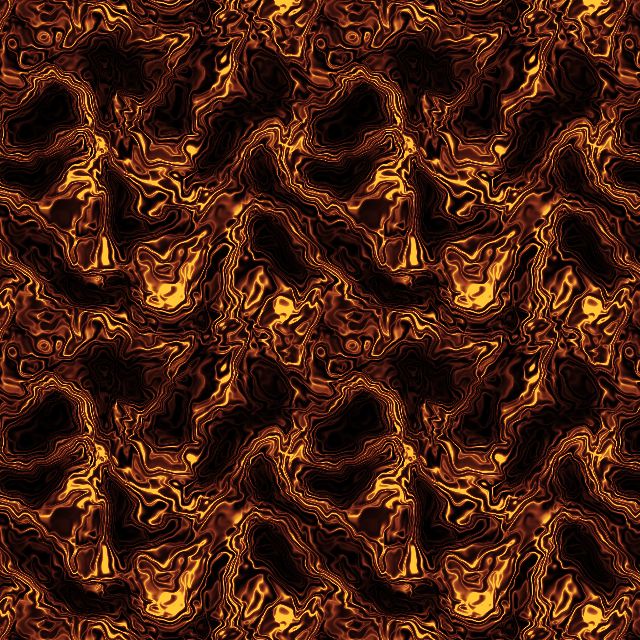
Give the GLSL for this texture, as a Shadertoy shader.

```glsl
const float REPEATS = 2.075;
const float PI = 3.14159;

float hash(vec2 cell, float seed) {
    return fract(sin(dot(cell, vec2(127.1, 311.7)) + seed * 74.7) * 43758.5);
}

// Slope of a random direction at a lattice corner, wrapped to the tile
float cornerSlope(vec2 corner, vec2 offset, float cells, float seed) {
    float angle = 2.0 * PI * hash(mod(corner, cells), seed);
    return dot(vec2(cos(angle), sin(angle)), offset);
}

// Gradient noise that repeats over the unit tile
float tileNoise(vec2 p, float cells, float seed) {
    vec2 q = p * cells;
    vec2 i = floor(q), f = q - i;
    vec2 u = f * f * f * (f * (f * 6.0 - 15.0) + 10.0);
    vec2 e = vec2(1.0, 0.0);
    float low = mix(cornerSlope(i, f, cells, seed),
                    cornerSlope(i + e.xy, f - e.xy, cells, seed), u.x);
    float high = mix(cornerSlope(i + e.yx, f - e.yx, cells, seed),
                     cornerSlope(i + e.xx, f - e.xx, cells, seed), u.x);
    return mix(low, high, u.y);
}

float fbm(vec2 p, float cells, int octaves, float seed) {
    float sum = 0.0, amplitude = 1.0;
    for (int i = 0; i < octaves; i++) {
        sum += amplitude * tileNoise(p, cells, seed + float(i));
        amplitude *= 0.5;
        cells *= 2.0;
    }
    return sum;
}

vec2 warp(vec2 p, float cells, float amount, float seed) {
    return p + amount * vec2(fbm(p, cells, 4, seed), fbm(p, cells, 4, seed + 9.0));
}

// Thin bright contour at each whole phase, fading to its mean when too dense
float strand(float phase) {
    float line = 1.0 - abs(sin(PI * phase));
    return mix(line * line, 0.227, smoothstep(0.35, 1.0, fwidth(phase)));
}

vec3 emberColor(float heat) {
    return heat * vec3(1.0, 0.3 + 0.48 * heat * heat * heat, 0.2);
}

void mainImage(out vec4 fragColor, in vec2 fragCoord) {
    vec2 p = fragCoord / iResolution.y * REPEATS;

    // Folded terrain: broad domes with finer relief
    vec2 folded = warp(p, 3.0, 0.13, 1.0);
    float dome = 1.2 * tileNoise(folded, 4.0, 31.0);
    float relief = fbm(folded, 8.0, 3, 41.0);
    float height = dome + 0.3 * relief;

    // Two families of glowing contours
    float coarse = strand(height * 8.0);
    float fine = strand(height * 11.0 + 2.2 * fbm(folded, 6.0, 4, 51.0));
    float strands = coarse + 0.8 * fine;

    // Dark dome centres, hot creases between them, uneven heat
    float rim = mix(0.12, 1.0, 1.0 - smoothstep(0.06, 0.5, abs(dome)));
    float patchHeat = clamp(0.95 + 1.1 * fbm(p, 5.0, 3, 61.0), 0.3, 1.6);
    float crease = exp(-18.0 * abs(height));

    float heat = patchHeat * (0.85 * strands * rim + 0.32 * crease);
    fragColor = vec4(emberColor(min(heat, 1.0)), 1.0);
}
```
